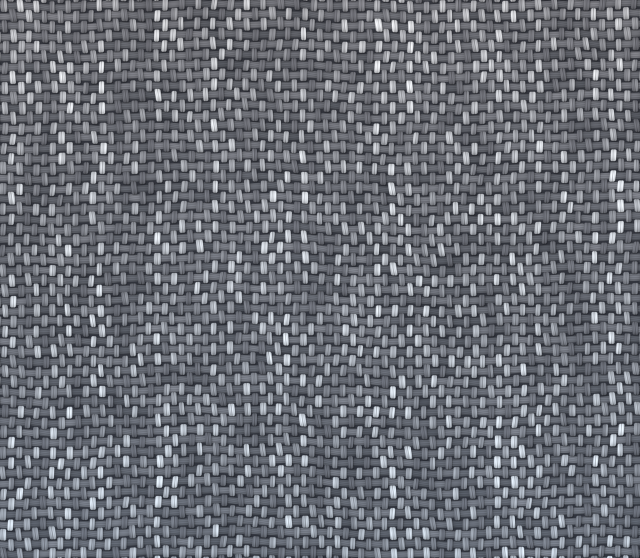
Reproduce this texture procedurally as a WebGL 2 fragment shader.

```glsl
#version 300 es
precision highp float;
// Plain-weave grey cloth: pale two-ply warp floats over darker weft threads.
uniform vec2 u_resolution;
out vec4 fragColor;

const vec2 THREADS = vec2(79.0, 55.0);   // warp columns, weft rows
const vec2 CELL = vec2(0.8, 1.0);        // proportions of one crossing
const vec3 GAP = vec3(0.19, 0.20, 0.23);
const vec3 WEFT_DARK = vec3(0.32, 0.335, 0.365);
const vec3 WEFT_LIGHT = vec3(0.53, 0.54, 0.57);
const vec3 WARP_DARK = vec3(0.42, 0.43, 0.46);
const vec3 WARP_LIGHT = vec3(0.89, 0.91, 0.93);

float hash(vec2 p) {
  vec3 q = fract(vec3(p.xyx) * vec3(0.1031, 0.1030, 0.0973));
  q += dot(q, q.yzx + 33.33);
  return fract((q.x + q.y) * q.z);
}

float roundedBox(vec2 p, vec2 halfSize, float radius) {
  vec2 d = abs(p) - halfSize + radius;
  return length(max(d, 0.0)) + min(max(d.x, d.y), 0.0) - radius;
}

float coverage(float dist, float blur) {
  return 1.0 - smoothstep(-blur, blur, dist);
}

// Slow variation along one yarn, about -1 to 1
float yarnDrift(float along, float seed) {
  return 0.6 * sin(along * 0.31 + seed * 40.0) + 0.4 * sin(along * 0.83 + seed * 91.0);
}

// Gentle bending of the whole grid
vec2 bend(vec2 p) {
  return p + vec2(0.16 * sin(p.y * 0.23 + p.x * 0.11) + 0.09 * sin(p.y * 0.71 - p.x * 0.4),
                  0.15 * sin(p.x * 0.13 + 1.0) + 0.07 * sin(p.x * 0.57 + p.y * 0.3));
}

// Fine lengthwise fibres
float fibres(float across, float along, float seed) {
  return sin(across * 34.0 + along * 3.0 + seed * 50.0);
}

vec3 weftColor(vec2 q, vec2 id) {
  float seed = hash(vec2(id.y, 7.0));
  float tone = 0.45 + 0.16 * yarnDrift(id.x, seed) + 0.6 * (hash(id + 31.0) - 0.5);
  vec3 color = mix(WEFT_DARK, WEFT_LIGHT, clamp(tone, 0.0, 1.0));
  float roundness = 1.0 - 1.5 * q.y * q.y - 0.35 * q.x * q.x;
  return color * (roundness + 0.12 * q.y + 0.05 * fibres(q.y, q.x, seed));
}

vec3 warpColor(vec2 q, vec2 id) {
  float seed = hash(vec2(id.x, 3.0));
  float pick = hash(id + 11.0);
  float tone = 0.40 + 0.17 * yarnDrift(id.y, seed) + 0.5 * (seed - 0.5) + 0.75 * (pick - 0.5);
  // Two plies share each float; one may be paler
  float side = smoothstep(-0.06, 0.06, q.x - 0.04 * (pick - 0.5));
  tone += (side - 0.5) * 0.55 * (hash(id + 57.0) - 0.5);
  vec3 color = mix(WARP_DARK, WARP_LIGHT, clamp(tone, 0.0, 1.0));
  float groove = 0.17 * exp(-q.x * q.x * 260.0);
  float roundness = 1.06 - 0.55 * q.y * q.y - 0.8 * q.x * q.x;
  return color * (roundness - groove + 0.1 * q.y + 0.04 * fibres(q.x, q.y, pick));
}

// Layers the floats near p; parity 1 lays weft, parity 0 lays warp
vec3 layFloats(vec3 color, vec2 p, float parity, float blur) {
  vec2 base = floor(p);
  for (int j = -1; j <= 1; j++) {
    for (int i = -1; i <= 1; i++) {
      vec2 id = base + vec2(i, j);
      if (mod(id.x + id.y, 2.0) != parity) continue;
      vec2 jitter = vec2(hash(id + 71.0), hash(id + 93.0)) - 0.5;
      vec2 q = (p - id - 0.5 - 0.12 * jitter) * CELL;
      if (parity > 0.5) {
        q.y += 0.08 * jitter.x * q.x;
        float shape = roundedBox(q, vec2(0.61, 0.34 + 0.05 * jitter.y), 0.2);
        color = mix(color, weftColor(q, id), coverage(shape, blur));
      } else {
        q.x += 0.18 * jitter.y * q.y;
        vec2 size = vec2(0.29 + 0.08 * jitter.x, 0.60 + 0.10 * jitter.y);
        float shadow = roundedBox(q - vec2(0.05, -0.06), size, 0.16);
        color *= 1.0 - 0.35 * coverage(shadow, 0.12);
        float shape = roundedBox(q, size, 0.17);
        color = mix(color, warpColor(q, id), coverage(shape, blur));
      }
    }
  }
  return color;
}

void main() {
  vec2 uv = gl_FragCoord.xy / u_resolution;
  vec2 p = bend(uv * THREADS);
  float blur = max(0.04, 0.75 * THREADS.y / u_resolution.y);

  vec3 color = layFloats(GAP, p, 1.0, blur);
  color = layFloats(color, p, 0.0, blur);

  // Cool foot, neutral head, and faint broad unevenness
  color *= mix(vec3(0.97, 1.0, 1.03), vec3(1.02, 1.0, 0.99), uv.y);
  color *= 1.0 + 0.03 * sin(uv.x * 9.0 + 2.0 * uv.y) * sin(uv.y * 7.0 + 1.0);
  fragColor = vec4(clamp(color, 0.0, 1.0), 1.0);
}
```
